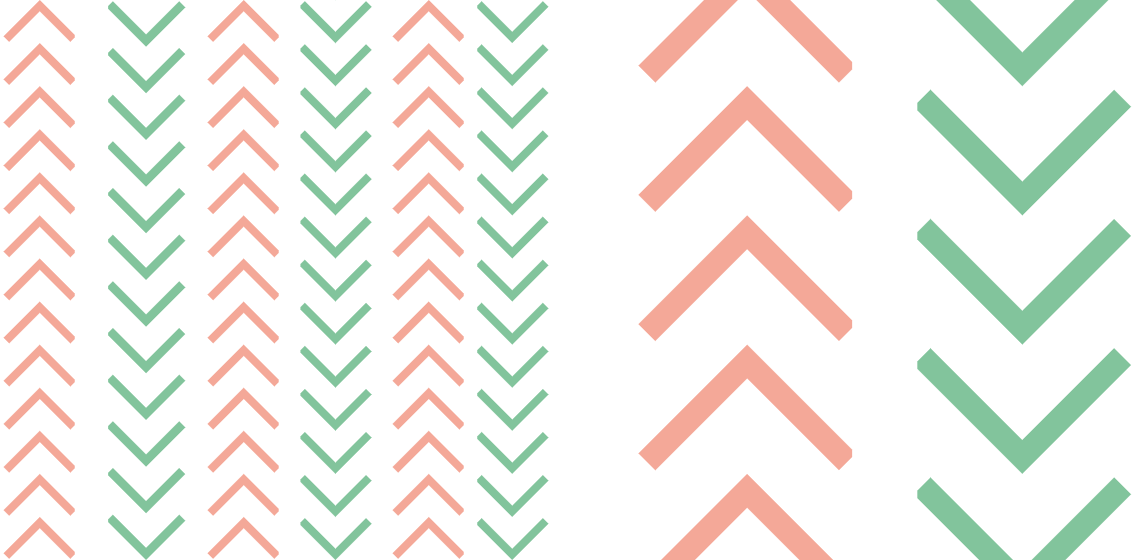
Left, the full canvas; right, a detail of the centre.
Reproduce this pattern procedurally as a Shadertoy shader.

```glsl
// Six columns of chevrons on white: coral ones point up, green ones point down.
// Each column folds space along its arms, so one distance function draws all
// of its rows; whole row counts and a wrapped x make the canvas tile.

#define COLUMNS 6
#define ROWS 13.0           // chevrons per ordinary column
#define WIDE_ROWS 12.0      // chevrons in the larger column
#define WIDE_COLUMN 1
#define BAND 0.262          // vertical arm thickness, in row pitches
#define ARM 1.19            // outer arm length, in row pitches
#define TRIM 0.8125         // vertical cut on one arm end, in row pitches
#define PAPER vec3(1.0)
#define CORAL vec3(0.955, 0.66, 0.595)
#define GREEN vec3(0.51, 0.77, 0.61)

const float CENTRES[COLUMNS] = float[COLUMNS](
    0.0710, 0.2608, 0.4352, 0.5990, 0.7656, 0.9147);

// Distance to a stack of upward chevrons, one per unit of y, tips at integers.
float chevronStack(vec2 p) {
    float x = abs(p.x);
    float across = -p.y - x - 0.5 * BAND;
    across -= round(across);
    float along = 2.0 * x + 0.5 * BAND + across;
    float band = (abs(across) - 0.5 * BAND) * inversesqrt(2.0);
    float end = along * inversesqrt(2.0) - ARM;
    return max(max(band, end), p.x - TRIM);
}

void mainImage(out vec4 fragColor, in vec2 fragCoord) {
    vec2 uv = fragCoord / iResolution.xy;
    float pixel = 1.0 / min(iResolution.x, iResolution.y);
    vec3 colour = PAPER;

    for (int i = 0; i < COLUMNS; i++) {
        bool up = i % 2 == 0;
        float rows = i == WIDE_COLUMN ? WIDE_ROWS : ROWS;

        // Wrap across the side edges; a half turn makes chevrons point down.
        float dx = uv.x - CENTRES[i];
        dx -= round(dx);
        vec2 p = vec2(dx, uv.y) * rows * (up ? 1.0 : -1.0);

        // Convert back to canvas units for an even, one-pixel soft edge.
        float dist = chevronStack(p) / rows;
        float cover = clamp(0.5 - dist / pixel, 0.0, 1.0);
        colour = mix(colour, up ? CORAL : GREEN, cover);
    }

    fragColor = vec4(colour, 1.0);
}
```
